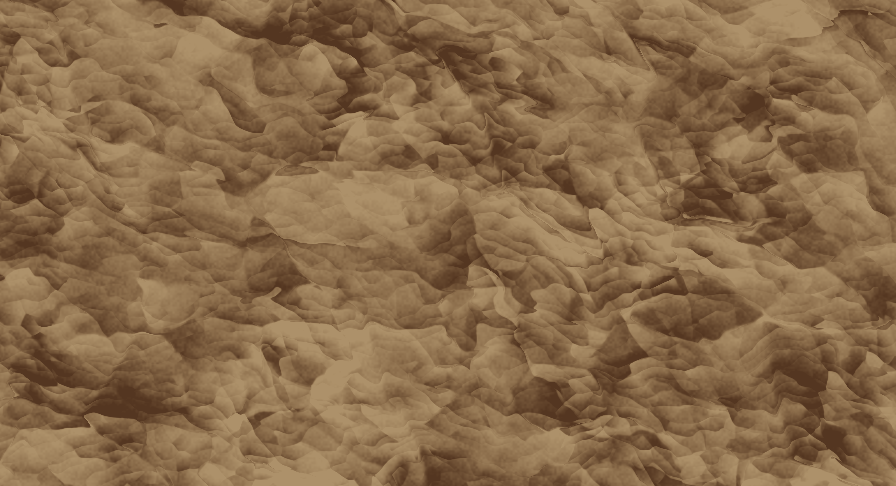
A WebGL 1 fragment shader for this texture:

```glsl
precision highp float;
// Crumpled brown kraft paper: angular facets, shaded folds and fine grain, lit from above.
uniform vec2 u_resolution;

#define SHADOW_COLOR vec3(0.33, 0.212, 0.128)
#define MID_COLOR vec3(0.54, 0.42, 0.287)
#define LIGHT_COLOR vec3(0.68, 0.57, 0.415)
#define LIGHT_DIR vec2(0.28, 0.96)
#define FACET_STRETCH vec2(0.62, 1.15)
#define WARP 0.05
#define FOLD_DEPTH 2.0
#define CONTRAST 0.56
#define BRIGHTNESS 0.07
#define GRAIN 0.55

vec2 hash2(vec2 p) {
  vec3 q = fract(vec3(p.xyx) * vec3(0.1031, 0.1030, 0.0973));
  q += dot(q, q.yzx + 33.33);
  return fract((q.xx + q.yz) * q.zy);
}

float noise(vec2 p) {
  vec2 cell = floor(p);
  vec2 f = fract(p);
  f = f * f * (3.0 - 2.0 * f);
  float low = mix(hash2(cell).x, hash2(cell + vec2(1.0, 0.0)).x, f.x);
  float high = mix(hash2(cell + vec2(0.0, 1.0)).x, hash2(cell + 1.0).x, f.x);
  return mix(low, high, f.y);
}

vec2 noise2(vec2 p) {
  return vec2(noise(p), noise(p + vec2(37.2, 91.7))) - 0.5;
}

mat2 rotation(float angle) {
  float c = cos(angle);
  float s = sin(angle);
  return mat2(c, -s, s, c);
}

// Cellular facets, each with its own tilt and bend; nearby cells blend at the crease.
float facets(vec2 p, float frequency, float angle, float sharpness) {
  mat2 turn = rotation(angle);
  vec2 q = turn * p * frequency * FACET_STRETCH;
  vec2 light = turn * LIGHT_DIR;
  vec2 base = floor(q);
  float total = 0.0;
  float weights = 1e-34;
  for (int j = -1; j <= 1; j++) {
    for (int i = -1; i <= 1; i++) {
      vec2 cell = base + vec2(float(i), float(j));
      vec2 jitter = hash2(cell + 19.0);
      vec2 traits = hash2(cell + 71.3);
      vec2 offset = q - cell - 0.05 - 0.9 * jitter;
      float weight = exp(-sharpness * dot(offset, offset));
      vec2 slope = rotation(3.0 * (traits.x - 0.5)) * light;
      float shade = mix(0.4, 2.6, traits.y) * dot(offset, slope);
      total += weight * (shade + 1.4 * (jitter.x - 0.5));
      weights += weight;
    }
  }
  return total / weights;
}

// One-sided shadow along a wandering line: crisp at the fold, fading below it.
float fold(vec2 p, float frequency, float angle, float falloff) {
  mat2 turn = rotation(angle);
  vec2 q = turn * p * frequency * vec2(0.55, 1.0);
  vec2 toLight = turn * LIGHT_DIR * 0.2;
  float level = noise(q) - 0.5;
  float facing = smoothstep(0.0, 0.12, noise(q - toLight) - level - 0.5);
  float presence = smoothstep(0.42, 0.64, noise(q * 0.9 + 53.0));
  float shadow = smoothstep(-0.008, 0.01, level) * exp(-falloff * max(level, 0.0));
  float rim = exp(-abs(level + 0.022) * 70.0);
  return facing * presence * (shadow - 0.3 * rim);
}

void main() {
  vec2 p = gl_FragCoord.xy / u_resolution.y + vec2(3.7, 6.2);

  // Bend the sheet slightly so that creases run irregularly.
  vec2 warped = p + WARP * (noise2(p * 5.0) + 0.5 * noise2(p * 13.0) + 0.2 * noise2(p * 40.0));

  // Each facet layer shifts the next, breaking small creases at larger ones.
  float broad = facets(warped, 4.0, -0.5, 60.0);
  vec2 shifted = warped + 0.03 * broad * vec2(0.8, 0.5);
  float medium = facets(shifted, 8.0, -0.2, 60.0);
  shifted += 0.016 * medium * vec2(-0.6, 0.8);
  float small = facets(shifted, 16.0, -0.7, 50.0);
  shifted += 0.008 * small * vec2(0.9, 0.6);
  float fine = facets(shifted, 31.0, 0.2, 32.0);
  float wrinkled = smoothstep(0.25, 0.75, noise(p * 4.0 + 11.0));
  float relief = 0.68 * broad + 0.88 * medium;
  relief += mix(0.6, 1.15, wrinkled) * small + mix(0.4, 0.9, wrinkled) * fine;

  // Sparse deep folds in a few directions.
  float folds = fold(shifted, 4.6, -0.4, 8.0) + 0.85 * fold(shifted + 8.3, 7.5, -0.1, 7.0);
  folds += 0.8 * fold(shifted + 21.7, 5.0, -1.15, 7.0);
  relief -= FOLD_DEPTH * folds;

  // Uneven tone and paper fibre.
  relief += 0.8 * (noise(p * 1.7 + 5.0) - 0.5);
  relief += GRAIN * (noise(p * 210.0) - 0.5) + 0.6 * GRAIN * (noise(p * vec2(75.0, 110.0)) - 0.5);

  float tone = CONTRAST * relief + BRIGHTNESS;
  tone /= sqrt(1.0 + 0.3 * tone * tone);
  vec3 color = mix(MID_COLOR, LIGHT_COLOR, clamp(tone, 0.0, 1.0));
  color = mix(color, SHADOW_COLOR, clamp(-tone, 0.0, 1.0));
  gl_FragColor = vec4(color, 1.0);
}
```
